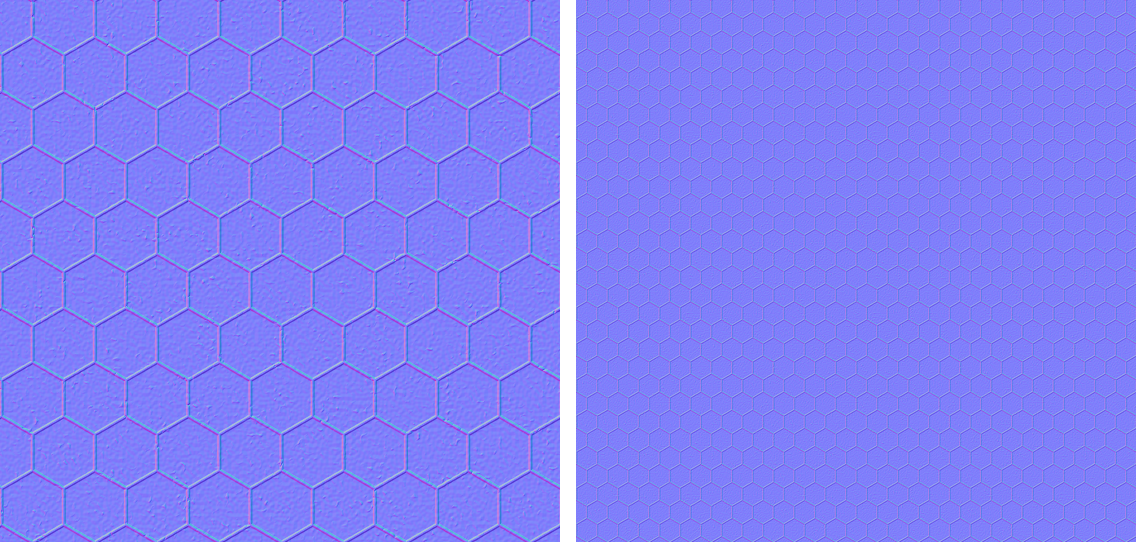
Left, the tile; right, the same tile 3 across and 3 down.
This texture map is drawn by a Shadertoy shader. Its source:

```glsl
const vec2  TILES        = vec2(9.0, 10.0);     // hexagons across, rows down
const vec2  SHIFT        = vec2(0.525, 0.653);  // centre of the lowest row's first hexagon
const float ROW_PITCH    = 0.8660254;           // row spacing in hexagon widths
const float GROOVE_FLOOR = 0.007;               // half width of the flat groove bottom
const float GROOVE_RIM   = 0.036;               // half width up to the tile face
const float GROOVE_DEPTH = 0.017;
const float EDGE_WOBBLE  = 0.006;
const float GRAIN_HEIGHT = 0.0055;
const float PIT_DEPTH    = 0.009;
const float DEBRIS       = 0.014;
const vec2  GRAIN_CELLS  = vec2(144.0, 140.0);
const vec2  PIT_CELLS    = vec2(117.0, 114.0);
const vec2  WEAR_CELLS   = vec2(23.0, 22.0);
const float SAMPLE_STEP  = 0.009;               // slope sampling distance in hexagon widths
const vec3  FLAT_COLOR   = vec3(0.5, 0.497, 0.985);
const vec3  TILT_GAIN    = vec3(0.5, 0.5, 0.75);

vec2 latticeGradient(vec2 cell, vec2 period) {
    uvec2 c = uvec2(mod(cell, period));
    uint h = c.x * 1597u + c.y * 51749u + uint(period.x) * 7919u;
    h = (h ^ (h >> 15)) * 73244475u;
    h = (h ^ (h >> 16)) * 73244475u;
    h ^= h >> 16;
    float angle = float(h & 65535u) / 65536.0 * 6.28318;
    return vec2(cos(angle), sin(angle));
}

// Gradient noise that wraps after a whole number of cells
float gradientNoise(vec2 uv, vec2 period) {
    vec2 p = uv * period;
    vec2 cell = floor(p);
    vec2 f = p - cell;
    vec2 w = f * f * f * (f * (f * 6.0 - 15.0) + 10.0);
    vec2 o = vec2(1.0, 0.0);
    float a = dot(latticeGradient(cell, period), f);
    float b = dot(latticeGradient(cell + o.xy, period), f - o.xy);
    float c = dot(latticeGradient(cell + o.yx, period), f - o.yx);
    float d = dot(latticeGradient(cell + o.xx, period), f - o.xx);
    return mix(mix(a, b, w.x), mix(c, d, w.x), w.y);
}

// Distance to the nearest hexagon border, in hexagon widths
float hexEdgeDistance(vec2 p) {
    const vec2 pairSize = vec2(1.0, 2.0);
    vec2 scale = vec2(1.0, ROW_PITCH);
    vec2 evenRow = (mod(p + 0.5 * pairSize, pairSize) - 0.5 * pairSize) * scale;
    vec2 oddRow = (mod(p, pairSize) - 0.5 * pairSize) * scale;
    vec2 q = abs(dot(evenRow, evenRow) < dot(oddRow, oddRow) ? evenRow : oddRow);
    return 0.5 - max(q.x, 0.5 * q.x + 0.8660254 * q.y);
}

float surfaceHeight(vec2 p) {
    vec2 uv = p / TILES;
    float grain = gradientNoise(uv, GRAIN_CELLS);
    float pits = gradientNoise(uv, PIT_CELLS);
    float wear = smoothstep(-0.1, 0.4, gradientNoise(uv, WEAR_CELLS));

    // Groove with slightly chipped rims
    float edge = hexEdgeDistance(p - SHIFT) + EDGE_WOBBLE * pits * (0.4 + wear);
    float face = smoothstep(GROOVE_FLOOR, GROOVE_RIM, edge);

    // Rough face, scattered pits and crumbs lying in the groove
    float h = GROOVE_DEPTH * face;
    h += GRAIN_HEIGHT * grain * mix(0.8, 1.2, wear);
    h -= PIT_DEPTH * smoothstep(0.2, 0.6, pits) * mix(0.35, 1.0, wear) * face;
    h += DEBRIS * smoothstep(0.2, 0.55, grain) * wear * (1.0 - face);
    return h;
}

void mainImage(out vec4 fragColor, in vec2 fragCoord) {
    vec2 p = fragCoord / iResolution.xy * TILES;

    // Central differences, widened to the pixel size for smooth edges
    float e = max(SAMPLE_STEP, 0.5 * TILES.x / iResolution.x);
    vec2 dx = vec2(e, 0.0);
    vec2 dy = vec2(0.0, e / ROW_PITCH);
    vec2 slope = vec2(surfaceHeight(p + dx) - surfaceHeight(p - dx),
                      surfaceHeight(p + dy) - surfaceHeight(p - dy)) / (2.0 * e);

    // Normal encoding with the green axis pointing down
    vec3 normal = normalize(vec3(-slope.x, slope.y, 1.0));
    vec3 color = FLAT_COLOR + TILT_GAIN * (normal - vec3(0.0, 0.0, 1.0));
    fragColor = vec4(clamp(color, 0.0, 1.0), 1.0);
}
```
